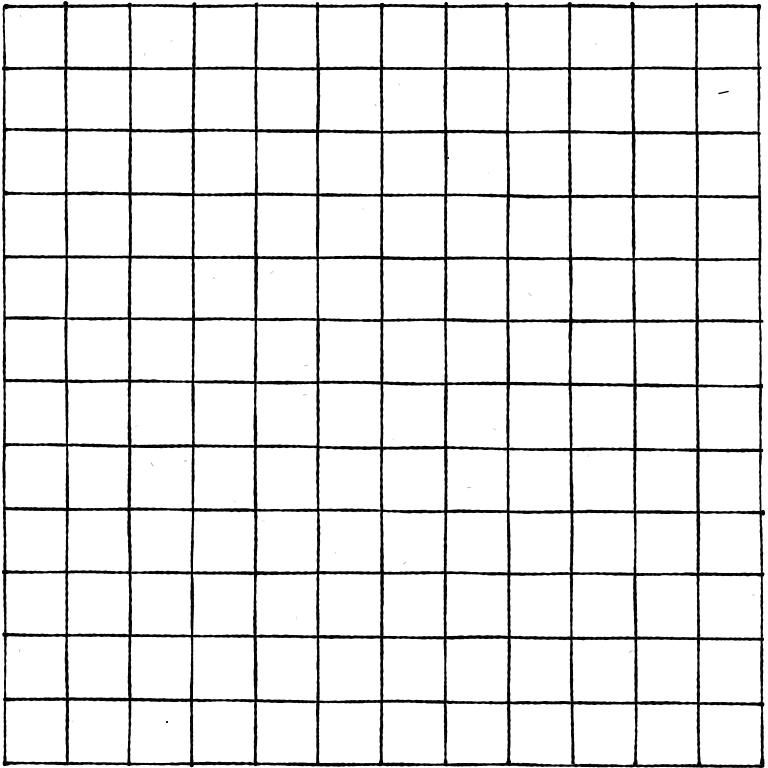
This pattern is drawn by a WebGL 1 fragment shader. Its source:

```glsl
precision highp float;
// Hand-inked 12 by 12 grid of slightly uneven black lines on white paper.

uniform vec2 u_resolution;

const float PI = 3.14159;
const float SHEET = 768.0;   // drawing units across the canvas
const float CELLS = 12.0;
const float PITCH = 63.1;    // mean line spacing
const vec3 PAPER = vec3(1.0);
const vec3 INK = vec3(0.02);

float hash(vec2 p) {
  vec3 q = fract(vec3(p.xyx) * 0.1031);
  q += dot(q, q.yzx + 33.33);
  return fract((q.x + q.y) * q.z);
}

vec2 gradient(vec2 cell) {
  float angle = 2.0 * PI * hash(cell);
  return vec2(cos(angle), sin(angle));
}

float gradientNoise(vec2 p) {
  vec2 i = floor(p);
  vec2 f = p - i;
  vec2 w = f * f * f * (f * (f * 6.0 - 15.0) + 10.0);
  vec2 e = vec2(1.0, 0.0);
  float a = dot(gradient(i), f);
  float b = dot(gradient(i + e.xy), f - e.xy);
  float c = dot(gradient(i + e.yx), f - e.yx);
  float d = dot(gradient(i + e.xx), f - e.xx);
  return mix(mix(a, b, w.x), mix(c, d, w.x), w.y);
}

float coverage(float dist, float pixel) {
  return clamp(0.5 - dist / pixel, 0.0, 1.0);
}

float segmentDistance(vec2 p, vec2 a, vec2 b) {
  vec2 ab = b - a;
  return length(p - a - ab * clamp(dot(p - a, ab) / dot(ab, ab), 0.0, 1.0));
}

float nearestLine(float x) {
  return clamp(floor((x - 4.5) / PITCH + 0.5), 0.0, CELLS);
}

// Positions drift unevenly, and differ between the two ends of a line.
float columnX(float i, float t) {
  float bow = sin(PI * i / CELLS);
  float top = 4.0 + 62.85 * i + 0.8 * bow - sin(0.5 * PI * i);
  float bottom = 5.0 + 63.1 * i - 1.9 * bow - 0.9 * sin(2.0 * PI * i / CELLS);
  return mix(top, bottom, t);
}

float rowY(float j, float t) {
  float bow = sin(PI * j / CELLS);
  float left = 6.0 + 63.1 * j + bow * (1.1 * cos(0.5 * PI * j) - 3.2);
  float right = 6.3 + 63.3 * j - 1.3 * sin(0.5 * PI * j);
  return mix(left, right, t);
}

// Signed distance to a stroke with wavering path, pressure and blotted ends.
float penStroke(float across, float along, vec2 span, float halfWidth, float seed) {
  float waver = 1.2 * gradientNoise(vec2(along * 0.014, seed + 0.5));
  float pressure = 0.6 * gradientNoise(vec2(along * 0.03, seed + 40.5));
  float endGap = min(abs(along - span.x), abs(along - span.y));
  float blot = 1.1 * hash(vec2(seed, floor(along / 400.0))) * exp(-endGap * endGap / 12.0);
  float beyond = along - clamp(along, span.x, span.y);
  return length(vec2(across + waver, beyond)) - halfWidth - pressure - blot;
}

float columnDistance(vec2 p) {
  float i = nearestLine(p.x);
  bool border = i < 0.5 || i > CELLS - 0.5;
  vec2 span = vec2(border ? 6.0 : 6.0 - 3.0 * hash(vec2(i, 7.0)),
                   763.0 + 2.0 * hash(vec2(i, 9.0)));
  return penStroke(p.x - columnX(i, p.y / SHEET), p.y, span, border ? 1.2 : 1.4, i);
}

float rowDistance(vec2 p) {
  float j = nearestLine(p.y - 1.5);
  vec2 span = vec2(4.0 + 2.0 * hash(vec2(j, 3.0)),
                   758.5 + 0.33 * j + 2.0 * hash(vec2(j, 5.0)));
  return penStroke(p.y - rowY(j, p.x / SHEET), p.x, span, 1.45, j + 20.0);
}

// Faint flecks scattered sparsely over the paper.
float flecks(vec2 p, float pixel) {
  vec2 cell = floor(p / 32.0);
  vec2 jitter = vec2(hash(cell + 11.0), hash(cell + 23.0));
  vec2 start = (cell + 0.2 + 0.6 * jitter) * 32.0;
  vec2 tail = gradient(cell + 51.0) * (0.5 + 3.0 * hash(cell + 37.0));
  float strength = step(0.93, hash(cell + 71.0)) * mix(0.08, 0.35, jitter.x);
  return strength * coverage(segmentDistance(p, start, start + tail) - 0.5, pixel);
}

// Stray pen marks: one short dash and two dots.
float strayMarks(vec2 p, float pixel) {
  float dash = segmentDistance(p, vec2(719.0, 93.5), vec2(728.0, 91.5)) - 0.7;
  float dots = min(length(p - vec2(448.0, 158.0)), length(p - vec2(167.0, 722.0))) - 1.1;
  return coverage(min(dash, dots), pixel);
}

void main() {
  vec2 uv = gl_FragCoord.xy / u_resolution;
  vec2 p = vec2(uv.x, 1.0 - uv.y) * SHEET;   // measured down from the top left
  float pixel = SHEET / min(u_resolution.x, u_resolution.y);

  // Rough ink edges
  float roughness = 0.7 * gradientNoise(p * 0.27);
  float lines = min(columnDistance(p), rowDistance(p)) + roughness;

  float ink = max(coverage(lines, pixel), strayMarks(p, pixel));
  ink = max(ink, flecks(p, pixel));
  gl_FragColor = vec4(mix(PAPER, INK, ink), 1.0);
}
```
